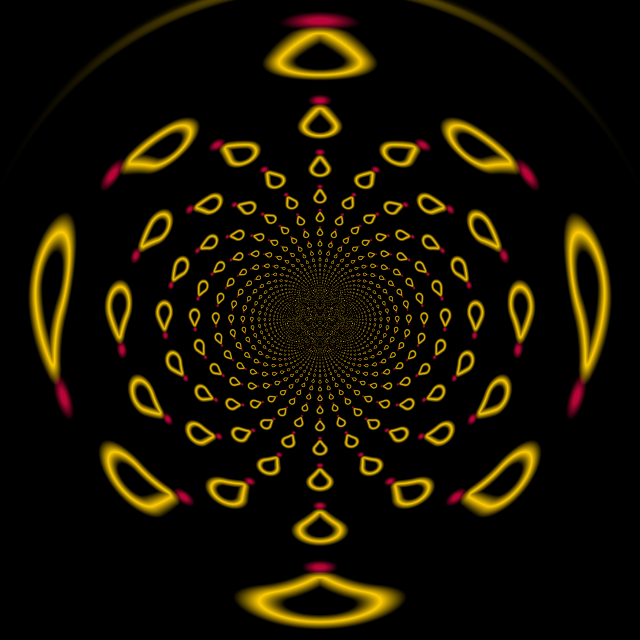
Reproduce this pattern procedurally as a WebGL 1 fragment shader.

```glsl
precision highp float;
// Golden teardrop rings with crimson sparks, shrinking towards the centre.
// A radial inversion folds the disc onto a square lattice; each lattice cell
// holds one soft ring (outline of an uneven capsule) and one round spark.

uniform vec2 u_resolution;

const vec3 GOLD = vec3(1.0, 0.80, 0.01);
const vec3 CRIMSON = vec3(0.72, 0.02, 0.22);
const float CELL_SIZE = 0.5675;
const float INVERSION_BIAS = 0.72;

// Inversion less a linear term: the lattice stretches sideways near the rim.
vec2 invertDisc(vec2 p) {
  return p * (1.0 / max(dot(p, p), 1e-6) - INVERSION_BIAS);
}

// Signed distance to a teardrop: a body at the origin, its tip towards -y.
float teardropDistance(vec2 p, float bodyRadius, float tipRadius, float height) {
  p = vec2(abs(p.x), -p.y);
  float slope = (bodyRadius - tipRadius) / height;
  float side = sqrt(1.0 - slope * slope);
  float along = dot(p, vec2(-slope, side));
  if (along < 0.0) return length(p) - bodyRadius;
  if (along > side * height) return length(p - vec2(0.0, height)) - tipRadius;
  return dot(p, vec2(side, slope)) - bodyRadius;
}

// Linear falloff from one at distance zero to none at the given width.
float softGlow(float dist, float width) {
  return clamp(1.0 - dist / width, 0.0, 1.0);
}

// Contents of one lattice cell, with coordinates from -0.5 to 0.5.
vec3 cellColor(vec2 cell) {
  float outline = abs(teardropDistance(cell - vec2(0.0, 0.15), 0.18, 0.03, 0.29));
  float ring = softGlow(outline, 0.075);
  float spark = softGlow(length(cell - vec2(0.0, -0.30)), 0.095);
  return GOLD * ring + CRIMSON * min(spark * 1.4, 1.0);
}

vec3 patternColor(vec2 p) {
  vec2 lattice = invertDisc(p) / CELL_SIZE;
  vec2 cell = fract(lattice + 0.5) - 0.5;
  float rimFade = 1.0 - smoothstep(1.01, 1.09, length(p));
  return cellColor(cell) * rimFade;
}

void main() {
  float halfSize = 0.5 * min(u_resolution.x, u_resolution.y);
  vec3 color = vec3(0.0);

  // Four samples per pixel calm the dense middle.
  for (int j = 0; j < 2; j++) {
    for (int i = 0; i < 2; i++) {
      vec2 jitter = vec2(float(i), float(j)) * 0.5 - 0.25;
      vec2 p = (gl_FragCoord.xy + jitter - 0.5 * u_resolution) / halfSize;
      color += patternColor(p);
    }
  }
  gl_FragColor = vec4(min(color * 0.25, 1.0), 1.0);
}
```
